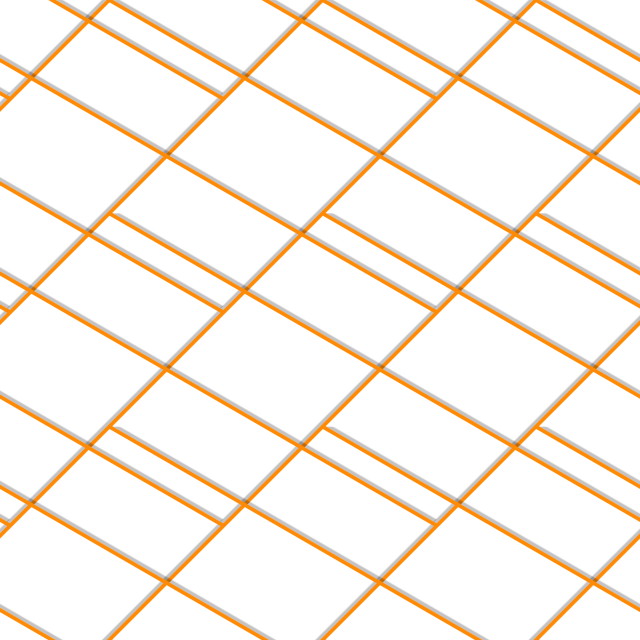
This pattern is drawn by a WebGL 2 fragment shader. Its source:

```glsl
#version 300 es
precision highp float;

uniform vec2 u_resolution;
out vec4 fragColor;

// Coverage of a stripe at signed distance d from its centre line
float stripe(float d, float halfWidth, float softness) {
    return 1.0 - smoothstep(halfWidth - softness, halfWidth + softness, abs(d));
}

// Soft-edged test for a value lying between two limits
float between(float v, float low, float high, float softness) {
    return smoothstep(low - softness, low + softness, v)
         * (1.0 - smoothstep(high - softness, high + softness, v));
}

// Signed distance to the steep lines, one per cell; y points down
float steepDistance(vec2 p) {
    return (fract(p.x + p.y - 0.512 + 0.5) - 0.5) * 0.7071;
}

// Signed distance to the shallow line through the origin, falling at 30 degrees
float shallowDistance(vec2 q) {
    return dot(q, vec2(-0.5, 0.866));
}

void main() {
    // Three cells each way, y downwards
    vec2 uv = gl_FragCoord.xy / u_resolution;
    vec2 cell = fract(vec2(uv.x, -uv.y) * 3.0);
    float edge = 2.1 / min(u_resolution.x, u_resolution.y);
    float blur = max(0.005, edge);

    const vec3 orange = vec3(1.0, 0.54, 0.02);
    const vec3 shade = vec3(0.765, 0.765, 0.775);
    const float halfWidth = 0.0088;
    const vec2 shadowShift = vec2(0.002, 0.0195);

    // Steep lines and their shadows
    float steepShadow = stripe(steepDistance(cell + shadowShift), halfWidth, blur);
    float steepLine = stripe(steepDistance(cell), halfWidth, edge);

    // Shallow segments, each spanning four steep lines from neighbouring cells
    float shallowShadow = 0.0;
    float shallowLine = 0.0;
    for (int j = -1; j <= 1; j++) {
        for (int i = 0; i <= 3; i++) {
            vec2 q = cell + vec2(i, j) - vec2(0.512, 0.0);
            float along = q.x + q.y;
            float line = stripe(shallowDistance(q), halfWidth, edge)
                       * between(along, 0.0, 4.0, edge);
            // The shadow stops short of the end lines and is cut level at the start
            float shadow = stripe(shallowDistance(q + shadowShift), halfWidth, blur)
                         * between(along, 0.012, 3.97, edge)
                         * smoothstep(-edge, edge, q.y);
            shallowLine = max(shallowLine, line);
            shallowShadow = max(shallowShadow, shadow);
        }
    }

    // Layers from back to front, so shadows darken where they cross
    vec3 color = mix(vec3(1.0), shade, steepShadow);
    color = mix(color, orange, steepLine);
    color *= mix(vec3(1.0), shade, shallowShadow);
    color = mix(color, orange, shallowLine);
    fragColor = vec4(color, 1.0);
}
```
